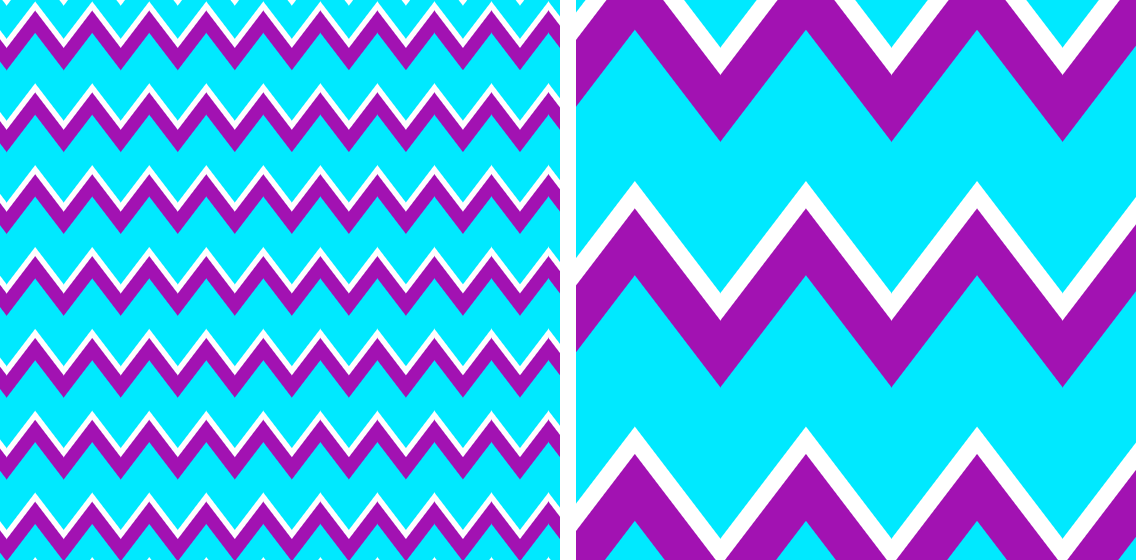
Left, the full canvas; right, a detail of the centre.
Reproduce this pattern procedurally as a Shadertoy shader.

```glsl
// Seven rows of purple zigzag stripes with white upper borders on cyan.
// A triangle wave shears the canvas so each chevron becomes a flat band,
// and the bands then repeat downwards with mod.

// Soft step at an edge; blur is the height of one pixel across the slope.
float edge(float at, float x, float blur) {
    return clamp((x - at) / blur + 0.5, 0.0, 1.0);
}

float band(float from, float to, float x, float blur) {
    return edge(from, x, blur) - edge(to, x, blur);
}

// 0 at a peak, 1 at a valley.
float zigzag(float x) {
    return 1.0 - abs(2.0 * fract((x - 0.0628) / 0.10185) - 1.0);
}

void mainImage(out vec4 fragColor, in vec2 fragCoord) {
    vec2 uv = fragCoord / iResolution.y;
    float blur = 1.65 / iResolution.y;

    // Depth below the top, straightened along the zigzag
    float depth = 1.0 - uv.y - 0.0667 * zigzag(uv.x);
    float row = mod(depth + 0.0474, 0.14616) - 0.05;

    // White border above each purple stripe
    float white = band(0.0, 0.0163, row, blur);
    float purple = band(0.0163, 0.0561, row, blur);

    // White tips cut off by the top and bottom of the canvas
    white += 1.0 - edge(-0.0566, depth, blur);
    white += edge(0.9948, depth, blur);

    vec3 color = vec3(0.0, 0.915, 1.0);
    color = mix(color, vec3(1.0), white);
    // Weighted sum keeps cyan from bleeding between white and purple
    color += purple * (vec3(0.635, 0.07, 0.70) - vec3(0.0, 0.915, 1.0));

    fragColor = vec4(color, 1.0);
}
```
